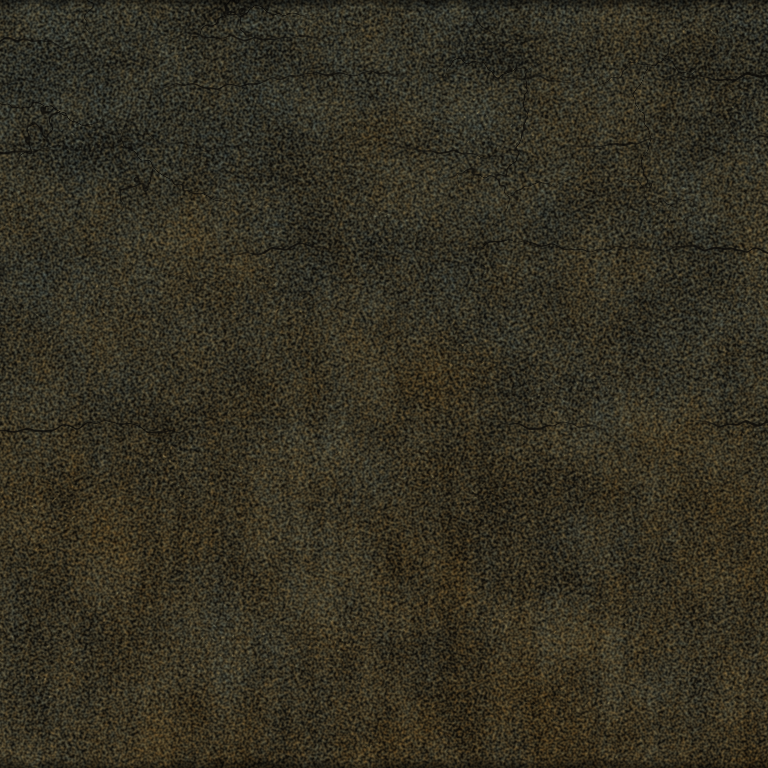
A Shadertoy shader for this texture:

```glsl
// Dark, weathered plaster wall: slate above, rusty ochre below, with gritty grain.
// Layered gradient noise makes stains, drips and grain; wandering level lines
// and warped Voronoi borders make the thin broken cracks near the top.

const vec3 SLATE = vec3(0.186, 0.190, 0.157);
const vec3 OCHRE = vec3(0.224, 0.186, 0.110);
const vec3 CRACK = vec3(0.045, 0.040, 0.032);

vec2 hash2(vec2 cell) {
    vec3 p = fract(cell.xyx * vec3(0.1031, 0.1030, 0.0973));
    p += dot(p, p.yzx + 33.33);
    return fract((p.xx + p.yz) * p.zy);
}

float cornerSlope(vec2 cell, vec2 offset) {
    float angle = 6.28318 * hash2(cell).x;
    return dot(vec2(cos(angle), sin(angle)), offset);
}

float gradientNoise(vec2 p) {
    vec2 i = floor(p), f = fract(p);
    vec2 w = f * f * f * (f * (f * 6.0 - 15.0) + 10.0);
    vec2 e = vec2(1.0, 0.0);
    float low = mix(cornerSlope(i, f), cornerSlope(i + e, f - e), w.x);
    float high = mix(cornerSlope(i + e.yx, f - e.yx), cornerSlope(i + 1.0, f - 1.0), w.x);
    return mix(low, high, w.y);
}

float fbm(vec2 p, int octaves) {
    float sum = 0.0, amplitude = 0.6;
    for (int i = 0; i < octaves; i++) {
        sum += amplitude * gradientNoise(p);
        p = mat2(1.6, 1.2, -1.2, 1.6) * p + 17.3;
        amplitude *= 0.55;
    }
    return sum;
}

vec2 rotate(vec2 p, float angle) {
    float c = cos(angle), s = sin(angle);
    return mat2(c, s, -s, c) * p;
}

// Distance to the nearest Voronoi border, in cell units
float borderDistance(vec2 p) {
    vec2 base = floor(p), nearest = vec2(9.0);
    for (int y = -1; y <= 1; y++)
    for (int x = -1; x <= 1; x++) {
        vec2 cell = base + vec2(x, y);
        vec2 toSite = cell + hash2(cell) - p;
        if (dot(toSite, toSite) < dot(nearest, nearest)) nearest = toSite;
    }
    float border = 9.0;
    for (int y = -2; y <= 2; y++)
    for (int x = -2; x <= 2; x++) {
        vec2 cell = base + vec2(x, y);
        vec2 toSite = cell + hash2(cell) - p;
        vec2 gap = toSite - nearest;
        if (dot(gap, gap) > 0.0001)
            border = min(border, dot(0.5 * (toSite + nearest), normalize(gap)));
    }
    return border;
}

float hairline(float distanceToLine, float halfWidth, float pixel) {
    return 1.0 - smoothstep(halfWidth - 0.6 * pixel, halfWidth + 0.9 * pixel, distanceToLine);
}

// Long, nearly level cracks, crowded toward the top
float levelCracks(vec2 uv, float pixel) {
    float cover = 0.0;
    for (int i = 0; i < 5; i++) {
        float k = float(i);
        float height = 0.945 - 0.045 * k - 0.005 * k * k * k;
        vec2 along = vec2(uv.x * 5.0, k * 7.7 + 3.0);
        float path = height + 0.04 * fbm(along, 5) + 0.006 * gradientNoise(along * 11.0);
        float present = smoothstep(-0.22, 0.20, gradientNoise(along * vec2(0.9, 1.0) + 41.6));
        float width = 0.0008 + 0.0014 * gradientNoise(along * 5.0 + 9.1);
        cover = max(cover, present * hairline(abs(uv.y - path), width, pixel));
    }
    return cover;
}

// Short branching cracks, confined to the upper wall
float branchCracks(vec2 uv, float pixel) {
    vec2 warp = vec2(fbm(uv * 13.0, 4), fbm(uv * 13.0 + 57.0, 4));
    float border = borderDistance(uv * vec2(6.0, 8.0) + 0.45 * warp) / 7.0;
    float present = smoothstep(-0.04, 0.22, gradientNoise(uv * 5.0 + 23.4));
    return present * smoothstep(0.52, 0.82, uv.y) * hairline(border, 0.0008, pixel);
}

void mainImage(out vec4 fragColor, in vec2 fragCoord) {
    vec2 uv = fragCoord / iResolution.xy;
    float pixel = 1.0 / iResolution.y;

    // Stains from broad clouds down to small mottles
    float warmth = mix(0.78, 0.22, uv.y) + 0.8 * fbm(uv * 4.0 + 5.2, 4);
    warmth += 0.55 * fbm(uv * vec2(26.0, 15.0) + 63.0, 3);
    vec3 color = mix(SLATE, OCHRE, clamp(warmth, 0.0, 1.15));
    float light = 1.0 + 0.42 * fbm(uv * vec2(4.5, 5.5) + 31.7, 5);
    light += 0.30 * fbm(uv * vec2(19.0, 16.0) + 77.7, 4);

    // Vertical drips below, faint sooty bands above
    float drips = gradientNoise(uv * vec2(95.0, 5.0)) + 0.7 * gradientNoise(uv * vec2(38.0, 3.0) + 8.3);
    light += 0.17 * drips * smoothstep(0.85, 0.25, uv.y);
    light += 0.32 * fbm(uv * vec2(3.0, 17.0) + 12.8, 3) * smoothstep(0.55, 0.9, uv.y);

    // Gritty grain, a faint weave and sparse pale flecks
    float grain = 0.62 * gradientNoise(rotate(uv, 0.4) * 180.0 + 11.0);
    grain += 1.15 * gradientNoise(rotate(uv, 1.1) * 290.0 + 171.0);
    float weave = gradientNoise(uv * vec2(230.0, 34.0)) + gradientNoise(uv * vec2(34.0, 230.0));
    float flecks = smoothstep(0.30, 0.60, gradientNoise(rotate(uv, 0.7) * 205.0 + 219.6));
    light += grain + 0.11 * weave;
    light += 0.65 * flecks * smoothstep(-0.1, 0.3, fbm(uv * 9.0 + 44.0, 3));
    float tint = gradientNoise(rotate(uv, 0.2) * 170.0 + 90.5);
    color *= max(light, 0.3) * (1.0 + tint * vec3(0.16, 0.0, -0.22));

    // Cracks and grimy outer edges
    float cracks = max(levelCracks(uv, pixel), branchCracks(uv, pixel));
    color = mix(color, CRACK, 0.85 * cracks);
    float rim = min(uv.y, 1.0 - uv.y) + 0.008 * gradientNoise(vec2(uv.x * 40.0, 2.5));
    color *= mix(0.62, 1.0, smoothstep(0.0, 0.012, rim));

    fragColor = vec4(color, 1.0);
}
```
